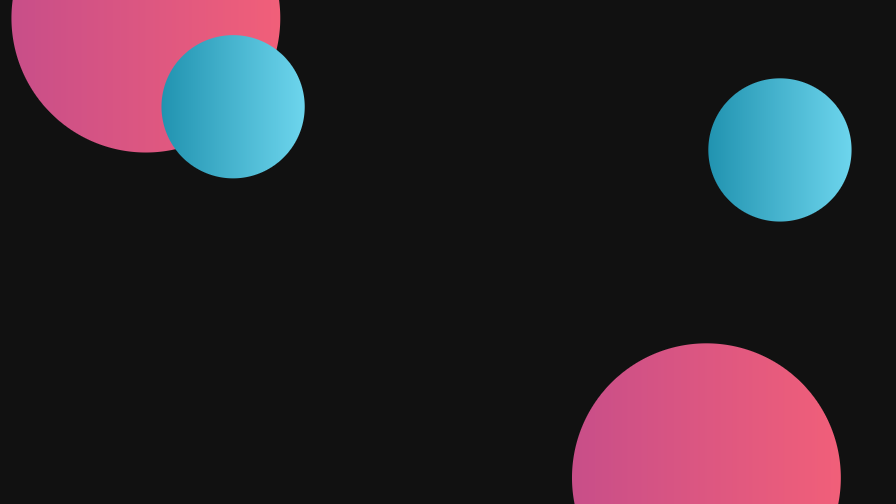
A Shadertoy shader for this background:

```glsl
// Four gradient discs, two pink and two teal, on a near-black backdrop.

const vec3 BACKDROP   = vec3(0.067);
const vec3 PINK_LEFT  = vec3(0.784, 0.306, 0.537);
const vec3 PINK_RIGHT = vec3(0.945, 0.373, 0.475);
const vec3 TEAL_LEFT  = vec3(0.129, 0.576, 0.690);
const vec3 TEAL_RIGHT = vec3(0.427, 0.835, 0.929);

const float BIG_RADIUS   = 0.2667;
const float SMALL_RADIUS = 0.1421;

// Signed distance to a circle
float circleDistance(vec2 p, vec2 center, float radius) {
    return length(p - center) - radius;
}

// Coverage of a shape, softened over one pixel
float coverage(float dist, float pixel) {
    return clamp(0.5 - dist / pixel, 0.0, 1.0);
}

// Lays a disc with a left-to-right gradient over the base colour
vec3 drawDisc(vec3 base, vec2 p, vec2 center, float radius,
              vec3 leftColor, vec3 rightColor, float pixel) {
    float across = clamp((p.x - center.x) / (2.0 * radius) + 0.5, 0.0, 1.0);
    vec3 fill = mix(leftColor, rightColor, across);
    return mix(base, fill, coverage(circleDistance(p, center, radius), pixel));
}

void mainImage(out vec4 fragColor, in vec2 fragCoord) {
    // Canvas height is one unit
    float pixel = 1.0 / iResolution.y;
    vec2 p = fragCoord * pixel;

    vec3 color = BACKDROP;

    // Large pink discs, cut by the top and bottom edges
    color = drawDisc(color, p, vec2(0.2894, 0.9641), BIG_RADIUS, PINK_LEFT, PINK_RIGHT, pixel);
    color = drawDisc(color, p, vec2(1.4016, 0.0521), BIG_RADIUS, PINK_LEFT, PINK_RIGHT, pixel);

    // Small teal discs in front
    color = drawDisc(color, p, vec2(0.4625, 0.7882), SMALL_RADIUS, TEAL_LEFT, TEAL_RIGHT, pixel);
    color = drawDisc(color, p, vec2(1.5475, 0.7025), SMALL_RADIUS, TEAL_LEFT, TEAL_RIGHT, pixel);

    fragColor = vec4(color, 1.0);
}
```
